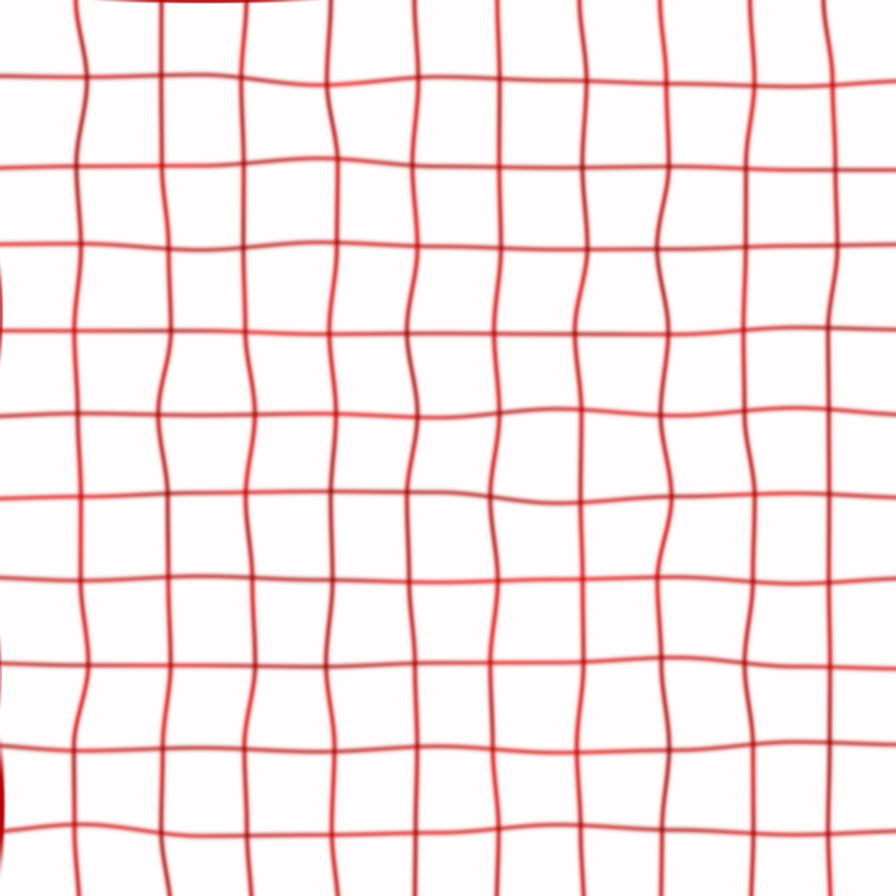
Reproduce this pattern procedurally as a Shadertoy shader.

```glsl
#define PITCH 0.0929
#define FIRST_LINE vec2(0.0911, 0.0735)
#define LINE_COUNT 10.0
#define LINE_SOFTNESS 0.0024
#define WOBBLE vec2(0.095, 0.075)
#define STRENGTH vec2(0.76, 0.64)
#define PAPER vec3(1.0, 0.992, 0.992)
#define BRIGHT_INK vec3(0.93, 0.07, 0.07)
#define DARK_INK vec3(0.60, 0.07, 0.07)
#define STAIN_INK vec3(0.72, 0.0, 0.02)

// Sine-free hash, 0 to 1
float hash(vec2 p) {
    vec3 q = fract(p.xyx * vec3(0.1031, 0.1030, 0.0973));
    q += dot(q, q.yzx + 33.33);
    return fract((q.x + q.y) * q.z);
}

// Smooth noise along one line, -1 to 1
float lineNoise(float along, float id) {
    float cell = floor(along);
    float t = smoothstep(0.0, 1.0, along - cell);
    return mix(hash(vec2(cell + 17.0, id)), hash(vec2(cell + 18.0, id)), t) * 2.0 - 1.0;
}

// Multiplies one family of hand-drawn lines onto the paper
vec3 inkLines(float across, float along, float seed, float wobble, float strength) {
    float index = clamp(round(across), 0.0, LINE_COUNT - 1.0);
    float id = index + seed;
    float bend = wobble * lineNoise(along, id);
    float offset = (across - index - bend) * PITCH;

    // Soft profile, never thinner than a pixel
    float softness = max(LINE_SOFTNESS, 0.6 / iResolution.y);
    float profile = exp(-0.5 * offset * offset / (softness * softness));

    // Ink tone drifts along the line and darkens on one side
    float tone = 0.45 + 0.35 * lineNoise(along * 1.4, id + 40.0);
    tone += 0.25 * clamp(offset / softness, -1.0, 1.0);
    vec3 ink = mix(BRIGHT_INK, DARK_INK, clamp(tone, 0.0, 1.0));
    return mix(vec3(1.0), ink, profile * strength);
}

// Shallow elliptical stain entering from an edge
float edgeStain(vec2 p, vec2 center, vec2 radius) {
    return 1.0 - smoothstep(0.35, 1.0, length((p - center) / radius));
}

void mainImage(out vec4 fragColor, in vec2 fragCoord) {
    vec2 uv = fragCoord / iResolution.xy;
    vec2 grid = (uv - FIRST_LINE) / PITCH;

    // Vertical lines, then slower-waving horizontal lines
    vec3 color = PAPER;
    color *= inkLines(grid.x, grid.y, 3.0, WOBBLE.x, STRENGTH.x);
    color *= inkLines(grid.y, grid.x * 0.7, 71.0, WOBBLE.y, STRENGTH.y);

    // Stains on the left and top edges
    float stain = edgeStain(uv, vec2(0.0, 0.10), vec2(0.0075, 0.085));
    stain = max(stain, 0.7 * edgeStain(uv, vec2(0.0, 0.65), vec2(0.0045, 0.065)));
    stain = max(stain, 0.4 * edgeStain(uv, vec2(0.0, 0.25), vec2(0.003, 0.05)));
    stain = max(stain, 0.9 * edgeStain(uv, vec2(0.23, 1.0), vec2(0.14, 0.005)));
    color = mix(color, STAIN_INK, stain);

    fragColor = vec4(color, 1.0);
}
```
